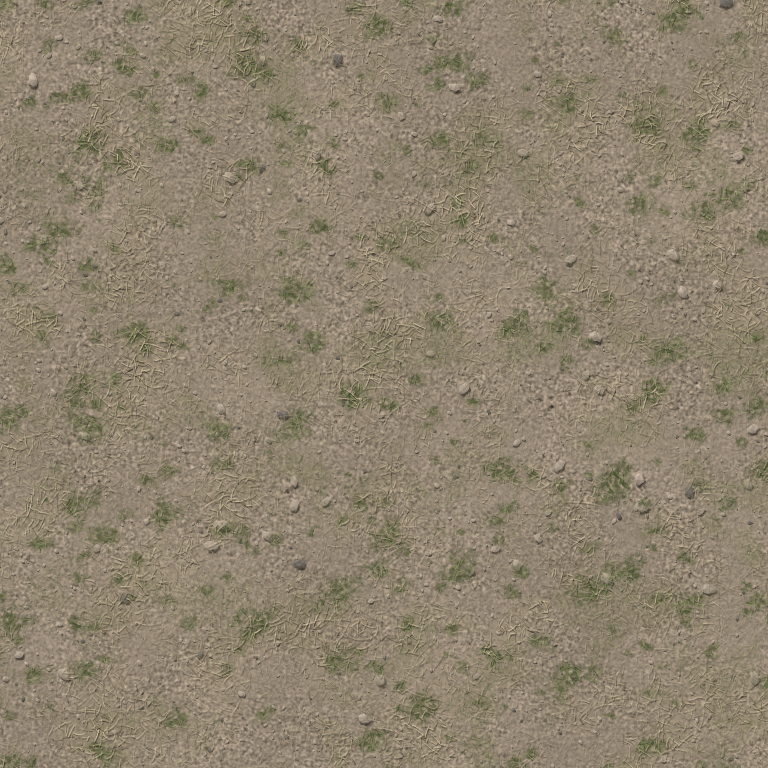
A Shadertoy shader for this texture:

```glsl
vec2 hash2(vec2 p) {
    vec3 q = fract(p.xyx * vec3(0.1031, 0.1030, 0.0973));
    q += dot(q, q.yzx + 33.33);
    return fract((q.xx + q.yz) * q.zy);
}

float gradNoise(vec2 p) {
    vec2 i = floor(p), f = fract(p);
    vec2 u = f * f * f * (f * (f * 6.0 - 15.0) + 10.0);
    float a = dot(hash2(i) * 2.0 - 1.0, f);
    float b = dot(hash2(i + vec2(1, 0)) * 2.0 - 1.0, f - vec2(1, 0));
    float c = dot(hash2(i + vec2(0, 1)) * 2.0 - 1.0, f - vec2(0, 1));
    float d = dot(hash2(i + 1.0) * 2.0 - 1.0, f - 1.0);
    return mix(mix(a, b, u.x), mix(c, d, u.x), u.y);
}

float fbm(vec2 p) {
    float sum = 0.0, amp = 1.0;
    for (int i = 0; i < 4; i++) {
        sum += amp * gradNoise(p);
        p = mat2(1.6, 1.2, -1.2, 1.6) * p + 7.3;
        amp *= 0.6;
    }
    return sum;
}

mat2 rotation(float a) {
    return mat2(cos(a), -sin(a), sin(a), cos(a));
}

// Bent thin fibres, one per cell: x = coverage, y = random tone
vec2 fibres(vec2 p, float scale, float seed, float width) {
    vec2 best = vec2(0);
    float aa = 0.6 / iResolution.y;
    p = p * scale + seed * 5.37;
    for (int y = -1; y <= 1; y++)
    for (int x = -1; x <= 1; x++) {
        vec2 id = floor(p) + vec2(x, y);
        vec2 place = hash2(id + seed * 17.0);
        vec2 kind = hash2(id + seed * 31.0 + 91.0);
        vec2 q = rotation(kind.x * 6.283) * (p - id - place);
        q.y += (kind.y - 0.5) * q.x * q.x;
        float halfLength = 0.12 + 0.55 * fract(kind.x * 13.7 + kind.y);
        float d = length(vec2(max(abs(q.x) - halfLength, 0.0), q.y)) / scale;
        float cover = 1.0 - smoothstep(width - aa, width + aa, d);
        if (cover > best.x) best = vec2(cover, fract(kind.y * 7.9 + place.x));
    }
    return best;
}

// Ragged patches where grass grows
float tufts(vec2 p, float scale, float chance) {
    float sum = 0.0;
    float ragged = 0.9 * fbm(p * 50.0);
    p *= scale;
    for (int y = -1; y <= 1; y++)
    for (int x = -1; x <= 1; x++) {
        vec2 id = floor(p) + vec2(x, y);
        vec2 kind = hash2(id + scale * 3.0);
        vec2 q = p - id - hash2(id + 47.0);
        q = rotation((kind.y - 0.5) * 1.2) * q * vec2(0.85, 1.2);
        float radius = 0.14 + 0.24 * kind.y;
        float cover = 1.0 - smoothstep(0.2, 1.15, length(q) / radius + ragged);
        sum = max(sum, cover * step(kind.x, chance));
    }
    return sum;
}

// Lit angular stones with a shadow below them
vec3 addPebbles(vec3 col, vec2 p, float scale, float chance) {
    float aa = 0.7 * scale / iResolution.y;
    float wobble = 0.6 * gradNoise(p * scale * 6.0);
    p *= scale;
    for (int y = -1; y <= 1; y++)
    for (int x = -1; x <= 1; x++) {
        vec2 id = floor(p) + vec2(x, y);
        vec2 kind = hash2(id + scale);
        if (kind.x > chance) continue;
        vec2 q = p - id - hash2(id + 23.0);
        float radius = 0.09 + 0.13 * kind.y * kind.y;
        mat2 turn = rotation(kind.y * 19.0);
        vec2 stretch = vec2(0.8, 1.2);
        float d = (length(turn * q * stretch) / radius - 1.0 + wobble) * radius;
        vec2 below = q + vec2(-0.25, 0.55) * radius;
        float shadow = length(turn * below * stretch) / radius + wobble;
        col *= 1.0 - 0.5 * (1.0 - smoothstep(0.7, 1.3, shadow));
        float light = dot(q / radius, vec2(-0.3, 0.8));
        vec3 stone = mix(vec3(0.69, 0.63, 0.57), vec3(0.43, 0.41, 0.39),
                         step(0.91, fract(kind.y * 11.0)));
        stone *= 1.0 + 0.22 * light + 0.4 * wobble;
        col = mix(col, stone, 0.95 - 0.95 * smoothstep(-aa, aa, d));
    }
    return col;
}

void mainImage(out vec4 fragColor, in vec2 fragCoord) {
    vec2 p = fragCoord / iResolution.y;

    // Bare soil: broad tone, lit crumbs, grit and dark pits
    float broad = fbm(p * 6.0);
    float rough = smoothstep(-0.5, 0.5, fbm(p * 13.0 + 77.0));
    float relief = fbm(p * 60.0) - fbm((p + vec2(-0.001, 0.003)) * 60.0);
    float grit = gradNoise(p * 150.0) + 1.3 * gradNoise(p * 250.0 + 9.0);
    vec3 col = vec3(0.595, 0.537, 0.471);
    col *= 1.0 + 0.08 * broad + (0.5 + rough) * (0.15 * relief + 0.24 * grit);
    col *= 1.0 - 0.4 * rough * smoothstep(0.3, 0.65, fbm(p * 95.0 + 31.0));

    // Stones
    col = addPebbles(col, p, 85.0, 0.26);
    col = addPebbles(col, p, 30.0, 0.13);

    // Where dry and green plants gather
    float dry = smoothstep(-0.25, 0.6, fbm(p * 9.0 + 13.0));
    float sparse = smoothstep(-0.1, 0.6, fbm(p * 12.0 + 51.0));
    float green = max(tufts(p, 15.0, 0.5), 0.8 * tufts(p + 3.1, 27.0, 0.3));
    col = mix(col, vec3(0.57, 0.52, 0.39), 0.25 * dry);
    col = mix(col, vec3(0.47, 0.46, 0.34), 0.28 * sparse);

    // Grass: dark mottled base under short blades
    float mottled = 0.55 + 1.6 * gradNoise(p * 150.0 + 5.0);
    col = mix(col, vec3(0.32, 0.34, 0.22), green * clamp(mottled, 0.0, 0.9));
    for (int i = 0; i < 3; i++) {
        vec2 blade = fibres(p, 75.0 + 17.0 * float(i), float(i) + 20.0, 0.0007);
        vec3 leaf = mix(vec3(0.23, 0.28, 0.15), vec3(0.56, 0.58, 0.39), blade.y);
        col = mix(col, leaf, blade.x * clamp(green * 0.8 + sparse * 0.4, 0.0, 0.9));
    }

    // Straw and dark stems with thin shadows
    for (int i = 0; i < 5; i++) {
        float seed = float(i) + 1.0, scale = 32.0 + 17.0 * float(i);
        float clump = smoothstep(-0.35, 0.3, gradNoise(p * 30.0 + seed));
        float amount = 0.13 + 0.75 * dry * clump;
        float shade = fibres(p + vec2(-0.001, 0.002), scale, seed, 0.0007).x;
        col *= 1.0 - 0.42 * amount * shade;
        vec2 stalk = fibres(p, scale, seed, 0.0006);
        vec3 straw = mix(vec3(0.42, 0.36, 0.27), vec3(0.90, 0.84, 0.69), sqrt(stalk.y));
        col = mix(col, straw, stalk.x * amount);
    }

    fragColor = vec4(clamp(col, 0.0, 1.0), 1.0);
}
```
